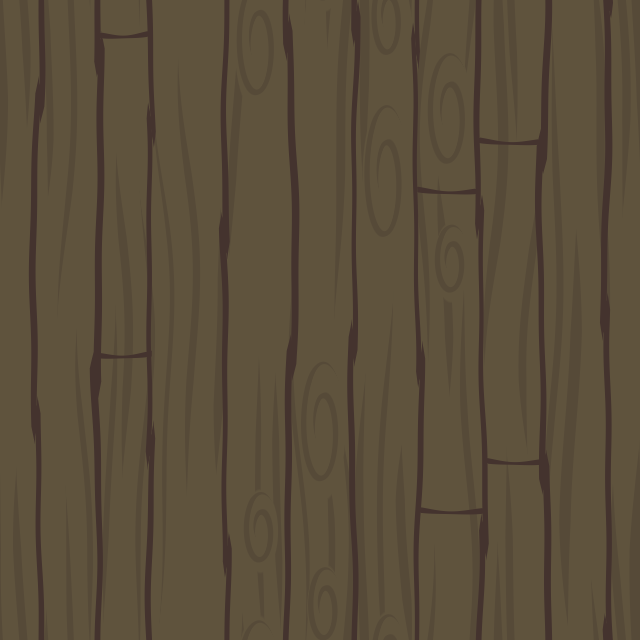
This texture is drawn by a WebGL 1 fragment shader. Its source:

```glsl
precision highp float;
// Hand-drawn brown wood planks: ten wobbly seams, staggered end joints, soft grain and knots.

uniform vec2 u_resolution;

#define WOOD vec3(0.371, 0.326, 0.239)
#define GRAIN vec3(0.338, 0.289, 0.220)
#define SEAM vec3(0.265, 0.199, 0.180)
#define SEAM_WIDTH 0.0047
#define GRAIN_WIDTH 0.0062
#define KNOT_WIDTH 0.0042
#define JOINT_BOARDS vec3(1.0, 6.0, 7.0)
#define JOINT_HEIGHTS vec3(0.445, 0.204, 0.281)
#define KNOT_BOARDS vec4(3.0, 5.0, 6.0, 4.0)
#define KNOT_HEIGHTS vec4(0.93, 0.72, 0.82, 0.33)
#define SMALL_KNOT_HEIGHTS vec4(0.17, 0.97, 0.59, 0.05)

const float TAU = 6.28319;

float hash(float n) {
  return fract(sin(n * 127.1 + 11.7) * 43758.5);
}

// Shortest signed offset on the repeating unit tile
float wrap(float d) {
  return fract(d + 0.5) - 0.5;
}

// Smooth curve that repeats over the tile height
float wave(float y, float seed) {
  return sin(TAU * (y + hash(seed))) + 0.5 * sin(TAU * (2.0 * y + hash(seed + 0.37)));
}

// Resting position of a seam; the third board is narrower
float seamX(float i) {
  return 0.058 + 0.099 * i - 0.022 * exp(-2.0 * (i - 2.0) * (i - 2.0));
}

float seamPath(float i, float y) {
  float tremor = sin(TAU * (5.0 * y + hash(i + 0.6)));
  return seamX(i) + 0.0035 * wave(y, i + 0.2) + 0.001 * tremor;
}

// Upright brush stroke tapering at both ends
float brush(vec2 p, float x, float y, float halfLength, float width, float bluntness) {
  float u = wrap(p.y - y) / halfLength;
  float taper = min(1.0, bluntness * (1.0 - u * u));
  return abs(wrap(p.x - x)) - width * taper;
}

// Each seam is two overlapping pen strokes that leave small spurs
float seams(vec2 p) {
  float d = 1.0;
  for (int i = 0; i < 10; i++) {
    float id = float(i);
    float x = seamPath(id, p.y);
    float width = SEAM_WIDTH * (0.75 + 0.35 * hash(id + 0.8) + 0.12 * wave(p.y, id + 0.4));
    for (int k = 0; k < 2; k++) {
      float side = float(k) - 0.5;
      float y = hash(id + 0.1) + 0.5 * float(k);
      d = min(d, brush(p, x + 0.006 * side, y, 0.285, width, 6.0));
    }
  }
  return d;
}

// Sagging board ends, two to a jointed board
float joints(vec2 p) {
  float d = 1.0;
  for (int k = 0; k < 3; k++) {
    float id = JOINT_BOARDS[k];
    float left = seamPath(id, p.y);
    float span = seamPath(id + 1.0, p.y) - left;
    float f = (p.x - left) / span;
    float sag = 0.004 * sin(0.5 * TAU * clamp(f, 0.0, 1.0)) + 0.005 * (hash(id) - 0.5) * f;
    float dy = 0.5 * wrap(2.0 * (p.y - JOINT_HEIGHTS[k] + sag));
    float width = SEAM_WIDTH * (0.7 + 0.25 * cos(TAU * f));
    d = min(d, max(abs(dy) - width, (abs(f - 0.5) - 0.5) * span));
  }
  return d;
}

// Tall spiral loop: x is the line distance, y the distance to its outer rim
vec2 knot(vec2 p, vec2 center, vec2 radius) {
  vec2 q = vec2(wrap(p.x - center.x), wrap(p.y - center.y)) / radius;
  float r = length(q) + 0.0001;
  float angle = atan(q.x, q.y + 0.0001) / TAU;
  float turns = angle + floor(2.0 * r - angle + 0.5);
  float slope = length(q / radius) / r + 0.0001;
  float taper = min(1.0, min(4.0 * (turns - 0.7), 5.0 * (2.1 - turns)));
  return vec2(abs(r - 0.5 * turns) / slope - KNOT_WIDTH * taper, (r - 1.1) * radius.x);
}

vec2 knots(vec2 p) {
  vec2 d = vec2(1.0);
  for (int k = 0; k < 4; k++) {
    float id = KNOT_BOARDS[k];
    float x = 0.5 * (seamX(id) + seamX(id + 1.0));
    float tall = 0.085 + 0.03 * hash(id + 0.5);
    d = min(d, knot(p, vec2(x, KNOT_HEIGHTS[k]), vec2(0.033, tall)));
    d = min(d, knot(p, vec2(x + 0.004, SMALL_KNOT_HEIGHTS[k]), vec2(0.025, 0.6 * tall)));
  }
  return d;
}

// Three swaying streaks of uneven length per board
float streaks(vec2 p) {
  float d = 1.0;
  for (int i = 0; i < 10; i++) {
    for (int j = 0; j < 3; j++) {
      float id = float(i);
      float seed = id * 3.0 + float(j) + 40.0;
      float f = (float(j) + 0.3 + 0.4 * hash(seed)) / 3.0;
      float x = mix(seamX(id), seamX(id + 1.0), f);
      x += 0.008 * wave(p.y, id + 0.9) + 0.004 * wave(p.y, seed + 0.3);
      float halfLength = 0.16 + 0.27 * hash(seed + 0.5);
      float width = GRAIN_WIDTH * (0.55 + 0.9 * hash(seed + 0.7));
      d = min(d, brush(p, x, hash(seed + 0.15), halfLength, width, 1.3));
    }
  }
  return d;
}

void main() {
  vec2 p = gl_FragCoord.xy / u_resolution;
  float pixel = 1.0 / min(u_resolution.x, u_resolution.y);

  // Streaks part around the knots
  vec2 loops = knots(p);
  float grain = min(loops.x, max(streaks(p), -loops.y));
  float lines = min(seams(p), joints(p));

  vec3 color = mix(WOOD, GRAIN, clamp(0.5 - grain / pixel, 0.0, 1.0));
  color = mix(color, SEAM, clamp(0.5 - lines / pixel, 0.0, 1.0));
  gl_FragColor = vec4(color, 1.0);
}
```
